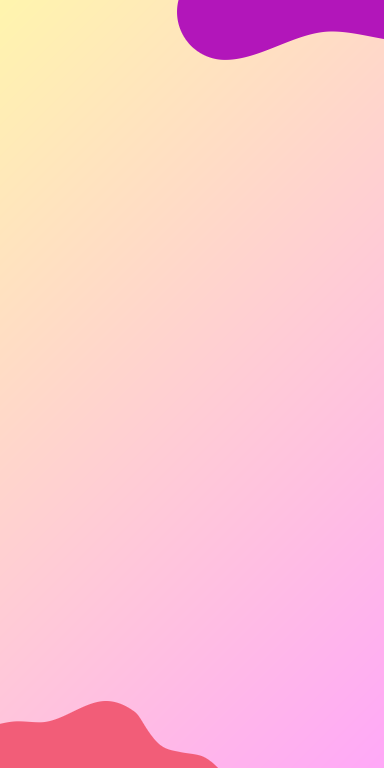
Write a WebGL 1 fragment shader that draws this background.

```glsl
precision highp float;

uniform vec2 u_resolution;

const vec3 YELLOW = vec3(1.0, 0.96, 0.68);
const vec3 PINK = vec3(1.0, 0.66, 0.97);
const vec3 PURPLE = vec3(0.70, 0.085, 0.73);
const vec3 CORAL = vec3(0.95, 0.365, 0.47);

// Cubic span between knots (x, height, slope); keeps the earlier height left of it
float span(float earlier, float x, vec3 a, vec3 b) {
  float width = b.x - a.x;
  float t = clamp((x - a.x) / width, 0.0, 1.0);
  float s = 1.0 - t;
  float height = mix(a.y, b.y, t * t * (3.0 - 2.0 * t))
    + width * t * s * (a.z * s - b.z * t);
  return x < a.x ? earlier : height;
}

// Height of the lower hill above the bottom edge
float hillHeight(float x) {
  vec3 shelf = vec3(0.047, 0.1216, 0.0);
  vec3 dip = vec3(0.104, 0.119, 0.0);
  vec3 crest = vec3(0.276, 0.1745, 0.0);
  vec3 shoulder = vec3(0.3516, 0.1458, -0.75);
  vec3 steep = vec3(0.3776, 0.1094, -1.6);
  vec3 foot = vec3(0.4115, 0.0651, -0.95);
  vec3 ledge = vec3(0.4688, 0.0417, -0.22);
  vec3 lip = vec3(0.5208, 0.0326, -0.28);
  float h = span(0.115, x, vec3(0.0, 0.115, 0.22), shelf);
  h = span(h, x, shelf, dip);
  h = span(h, x, dip, crest);
  h = span(h, x, crest, shoulder);
  h = span(h, x, shoulder, steep);
  h = span(h, x, steep, foot);
  h = span(h, x, foot, ledge);
  h = span(h, x, ledge, lip);
  return span(h, x, lip, vec3(0.578, -0.0104, -1.1));
}

// Approximate signed distance to the hill outline
float hillDistance(vec2 p) {
  float stepX = 0.002;
  float slope = (hillHeight(p.x + stepX) - hillHeight(p.x - stepX)) / (2.0 * stepX);
  return (p.y - hillHeight(p.x)) / sqrt(1.0 + slope * slope);
}

// Round lobe on the left, flowing into a wave; q.y points down from the top
float dropDistance(vec2 q, vec2 center, float radius) {
  vec3 bottom = vec3(center.x, center.y + radius, 0.0);
  vec3 rise = vec3(0.864, 0.082, 0.0);
  float depth = span(bottom.y, q.x, bottom, rise);
  depth = span(depth, q.x, rise, vec3(1.0, 0.1016, 0.17));
  float lobe = length(q - center) - radius;
  return q.x < center.x ? lobe : q.y - depth;
}

// Antialiased coverage of the inside of a shape
float coverage(float distance, float pixel) {
  return clamp(0.5 - distance / pixel, 0.0, 1.0);
}

void main() {
  // The canvas spans one unit across and two units up
  vec2 p = gl_FragCoord.xy / u_resolution * vec2(1.0, 2.0);
  vec2 q = vec2(p.x, 2.0 - p.y);
  float pixel = 1.0 / u_resolution.x;

  // Diagonal gradient from the upper left
  vec3 color = mix(YELLOW, PINK, (q.x + q.y) / 3.0);

  // Corner shapes
  float drop = dropDistance(q, vec2(0.586, 0.031), 0.125);
  color = mix(color, PURPLE, coverage(drop, pixel));
  color = mix(color, CORAL, coverage(hillDistance(p), pixel));

  gl_FragColor = vec4(color, 1.0);
}
```
